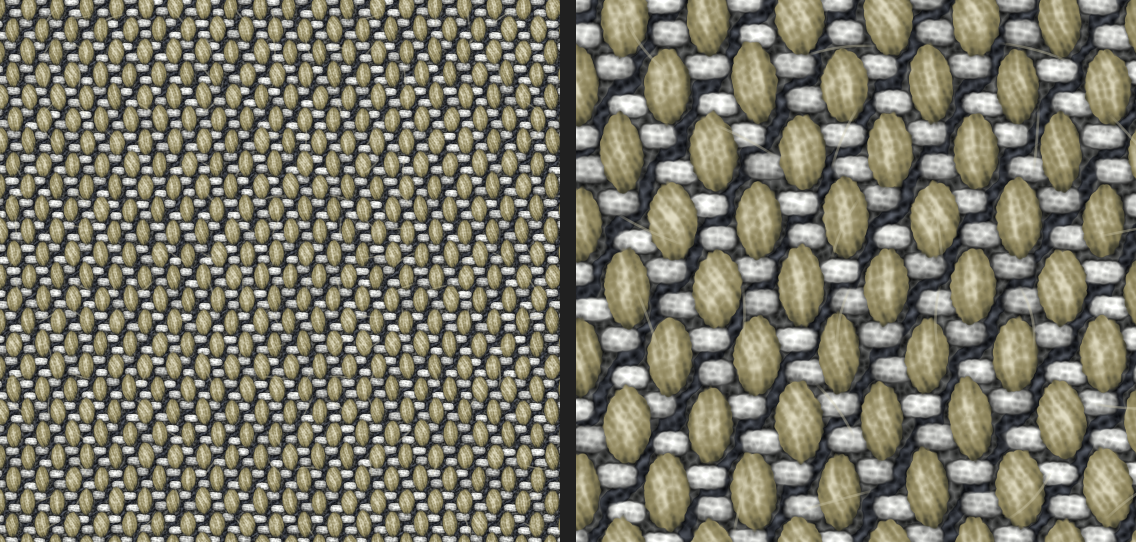
Left: the whole. Right: its middle third, enlarged.
A WebGL 2 fragment shader for this texture:

```glsl
#version 300 es
precision highp float;

uniform vec2 u_resolution;
out vec4 fragColor;

vec2 hash2(vec2 p) {
  return fract(sin(vec2(dot(p, vec2(127.1, 311.7)), dot(p, vec2(269.5, 183.3)))) * 4375.85);
}

// Distance to the nearest scattered point
float cellular(vec2 p) {
  vec2 cell = floor(p);
  float nearest = 2.0;
  for (int y = -1; y <= 1; y++)
    for (int x = -1; x <= 1; x++) {
      vec2 c = cell + vec2(x, y);
      nearest = min(nearest, length(c + hash2(c) - p));
    }
  return nearest;
}

// Half-drop lattice: alternate rows shift by half a column
float rowShift(float row) {
  return 0.5 * mod(row + 1.0, 2.0) - 0.02;
}

// Dark diagonal cord, interrupted by pale knobs in the gaps between stitches
vec3 groundWeave(vec2 p, float grain, float px) {
  vec3 color = vec3(0.12, 0.125, 0.12) + 0.34 * grain;

  // The cord climbs half a column per row, with a twist
  float s = p.x - 0.5 * p.y - 0.58;
  float strand = floor(s + 0.5);
  s = (s - strand) * 0.84 + 0.03 * sin(p.y * 9.0 + strand * 2.4);
  float width = 0.10 + 0.035 * cos(6.283 * (p.y - 0.8)) + 0.04 * (grain - 0.5);
  float bulge = clamp(1.0 - s * s / (width * width), 0.0, 1.0);
  float twist = 0.5 + 0.5 * sin(p.y * 19.0 - s * 26.0 + strand);
  vec3 cord = mix(vec3(0.11, 0.12, 0.14), vec3(0.36, 0.38, 0.42),
                  bulge * (0.1 + 0.6 * twist) + 0.8 * (grain - 0.45));
  color = mix(color, cord, 1.0 - smoothstep(width - px, width + px, abs(s)));

  float row = floor(p.y - 0.3);
  float across = p.x - rowShift(row) - 0.5;
  float column = floor(across + 0.5);
  vec2 gap = vec2(across - column, p.y - row - 0.8);
  for (float side = -1.0; side <= 1.0; side += 2.0) {
    vec2 vary = hash2(vec2(column, row) + side * 17.3);
    vec2 q = gap - side * vec2(0.08, -0.26) - 0.09 * (vary - 0.5);
    vec2 e = abs(q / vec2(0.20 + 0.06 * vary.x, 0.17 + 0.03 * vary.y));
    float r = pow(dot(e * e * e, vec2(1.0)), 0.3333) + 0.2 * (grain - 0.5);
    float light = 1.06 - 0.42 * r * r + 0.8 * q.y - 0.22 * vary.y + 0.4 * (grain - 0.45);
    light += 0.05 * sin(q.y * 60.0 + q.x * 12.0);
    color *= mix(0.6, 1.0, smoothstep(0.95, 1.35, r));
    color = mix(color, vec3(0.92, 0.925, 0.91) * light, 1.0 - smoothstep(0.85, 1.1, r));
  }
  return color;
}

void main() {
  // One column wide and one row high per unit
  vec2 p = gl_FragCoord.xy / u_resolution * vec2(19.25, 24.1);
  float px = 19.25 / u_resolution.x;
  p += 0.03 * vec2(sin(p.y * 0.9 + 1.7 * sin(p.x * 0.4)), sin(p.x * 0.7 + p.y * 0.3));
  float grain = cellular(p * vec2(11.0, 8.0));
  vec3 color = groundWeave(p, grain, px);

  // Plump oval stitches, overlapping the rows above and below
  for (float k = -1.0; k <= 1.0; k++) {
    float row = floor(p.y - 0.3) + k;
    float across = p.x - rowShift(row);
    float column = floor(across + 0.5);
    vec2 vary = hash2(vec2(column, row));
    vec2 q = vec2(across - column, p.y - row - 0.8) - 0.07 * (vary - 0.5);
    q.x += (vary.y - 0.35) * 0.08 * q.y;
    vec2 e = q / vec2(0.235 + 0.05 * vary.x, 0.54 + 0.07 * vary.y);
    e.x *= 1.0 + 0.14 * e.y * e.y;
    float r = length(e) + 0.14 * (grain - 0.5);
    color *= mix(0.62, 1.0, smoothstep(0.95, 1.2, r));

    // Slanted strands follow the swell of the yarn
    float lean = e.x * 4.2 + e.y * (1.2 + 1.6 * vary.x) + 0.7 * sin(e.y * 2.5 + vary.x * 6.0);
    float fibre = 0.65 * sin(lean * 1.7 + vary.y * 20.0) + 0.35 * sin(lean * 4.3 + e.y * 3.0);
    float light = 0.79 - 0.56 * r * r - 0.12 * e.x + 0.12 * e.y;
    light += 0.17 * fibre + 0.42 * (grain - 0.45) + 0.12 * (vary.x - 0.5);
    vec3 yarn = mix(vec3(0.25, 0.245, 0.18), vec3(0.56, 0.525, 0.365), smoothstep(-0.1, 0.5, light));
    yarn = mix(yarn, vec3(0.88, 0.86, 0.76), smoothstep(0.4, 1.1, light));
    color = mix(color, yarn, 1.0 - smoothstep(1.0 - 4.0 * px, 1.0 + 2.5 * px, r));
  }

  // Loose hairs, one curved wisp in some of the cells
  vec2 h = p * vec2(0.9, 0.75);
  vec2 seed = hash2(floor(h) + 41.0);
  vec2 f = fract(h) - 0.5;
  float angle = seed.x * 6.283;
  f = mat2(cos(angle), sin(angle), -sin(angle), cos(angle)) * f;
  float hair = abs(f.y + 1.6 * (seed.y - 0.7) * f.x * f.x);
  float wisp = (1.0 - smoothstep(0.006, 0.01 + px, hair)) * (1.0 - smoothstep(0.2, 0.42, length(f)));
  color = mix(color, vec3(0.80, 0.78, 0.67), 0.4 * wisp * step(0.5, seed.y));

  fragColor = vec4(clamp(color, 0.0, 1.0), 1.0);
}
```
